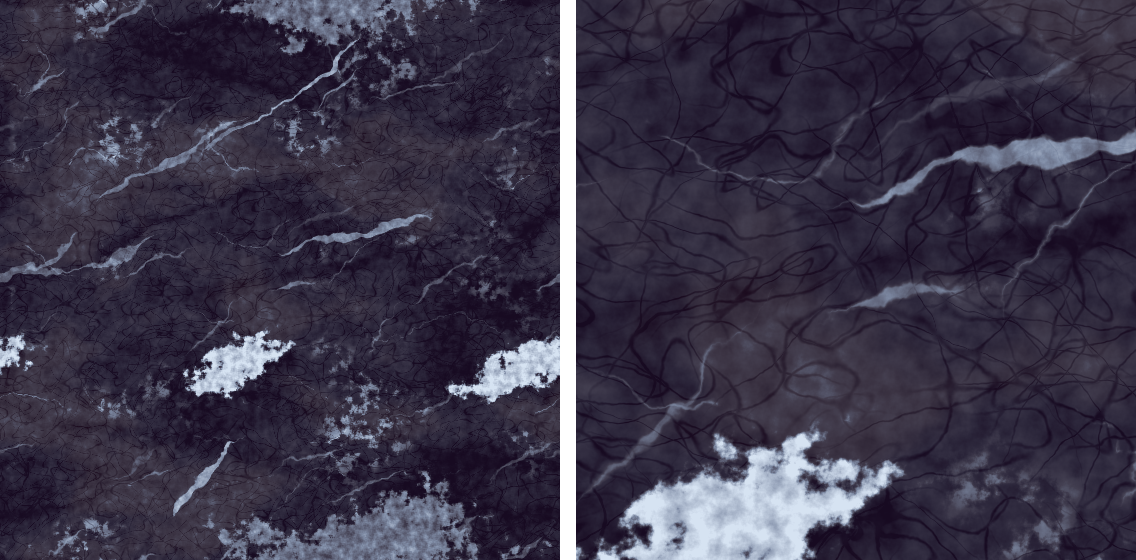
Left, the full canvas; right, a detail of the centre.
A Shadertoy shader for this texture:

```glsl
float hash(vec2 p) {
    return fract(sin(dot(p, vec2(127.1, 311.7))) * 43758.5453);
}

float corner(vec2 cell, vec2 offset, vec2 period, float seed) {
    float angle = 6.2832 * hash(mod(cell, period) + seed);
    return dot(vec2(cos(angle), sin(angle)), offset);
}

// Gradient noise that wraps after a whole period
float noise(vec2 p, vec2 period, float seed) {
    vec2 i = floor(p), f = p - i, u = f * f * f * (f * (f * 6.0 - 15.0) + 10.0);
    vec2 e = vec2(1, 0);
    float low = mix(corner(i, f, period, seed), corner(i + e, f - e, period, seed), u.x);
    float high = mix(corner(i + e.yx, f - e.yx, period, seed), corner(i + 1.0, f - 1.0, period, seed), u.x);
    return 1.5 * mix(low, high, u.y);
}

float fbm(vec2 p, vec2 period, float seed) {
    float sum = 0.0, gain = 0.5;
    for (int k = 0; k < 5; k++) {
        sum += gain * noise(p * period, period, seed);
        period *= 2.0;
        gain *= 0.55;
        seed += 7.0;
    }
    return sum;
}

// Hair-thin dark strands, sheared by whole numbers so they wrap
float cracks(vec2 p) {
    float net = 0.0;
    for (int k = 0; k < 8; k++) {
        float n = float(k);
        vec2 period = k % 2 == 0 ? vec2(14.0 + 3.0 * n, 6.0 + 2.0 * n) : vec2(5.0 + 2.0 * n, 15.0 + 3.0 * n);
        vec2 q = vec2(p.x + p.y * (mod(n, 3.0) - 1.0), p.y);
        float width = 0.0017 * max(period.x, period.y);
        float strand = 1.0 - smoothstep(0.0, width, abs(noise(q * period, period, 13.0 * n)));
        float presence = smoothstep(-0.3, 0.3, noise(p * 8.0, vec2(8), 40.0 + n));
        net = max(net, strand * presence);
    }
    return net;
}

// Tapered slanting veins, one per grid cell
float veins(vec2 p, vec2 grid, float reach, float width, float swell, float seed) {
    float cover = 0.0;
    for (int j = -1; j <= 1; j++)
    for (int i = -1; i <= 1; i++) {
        vec2 cell = floor(p * grid) + vec2(i, j);
        vec2 id = mod(cell, grid) + seed;
        vec2 d = p - (cell + vec2(hash(id), hash(id + 31.0))) / grid;
        float angle = mix(0.2, 0.85, hash(id + 57.0));
        vec2 dir = vec2(cos(angle), sin(angle));
        float along = dot(d, dir) / (reach * mix(0.4, 1.0, hash(id + 73.0)));
        float across = abs(dot(d, vec2(-dir.y, dir.x)));
        float thick = width * mix(0.3, 1.0, hash(id + 91.0)) * swell * (1.0 - along * along);
        float strength = mix(0.45, 1.0, hash(id + 17.0));
        cover = max(cover, strength * smoothstep(-0.0015, 0.002, thick - across));
    }
    return cover;
}

// Signed depth inside a wrapped ellipse
float blob(vec2 p, vec2 centre, vec2 radius) {
    vec2 d = fract(p - centre + 0.5) - 0.5;
    d.y -= 0.35 * d.x * smoothstep(0.2, 0.1, abs(d.x));
    return 1.0 - length(d / radius);
}

vec3 stoneRamp(float tone) {
    vec3 c = mix(vec3(0.09, 0.04, 0.13), vec3(0.17, 0.15, 0.23), clamp(tone / 0.2, 0.0, 1.0));
    c = mix(c, vec3(0.26, 0.245, 0.315), clamp((tone - 0.2) / 0.2, 0.0, 1.0));
    c = mix(c, vec3(0.50, 0.55, 0.65), clamp((tone - 0.4) / 0.3, 0.0, 1.0));
    return mix(c, vec3(0.84, 0.89, 0.95), clamp((tone - 0.7) / 0.3, 0.0, 1.0));
}

void mainImage(out vec4 fragColor, in vec2 fragCoord) {
    vec2 p = fragCoord / iResolution.xy;
    vec2 bend = vec2(fbm(p, vec2(5), 3.0), fbm(p, vec2(5), 19.0));
    vec2 rough = vec2(fbm(p, vec2(28), 5.0), fbm(p, vec2(28), 23.0));
    float grain = fbm(p, vec2(70), 61.0);

    // Dark ground with brownish plates and horizontal seams
    float plates = fbm(p + 0.04 * bend, vec2(3, 5), 11.0);
    float tone = 0.23 + 0.38 * plates + 0.12 * rough.x + 0.16 * grain;
    float seam = abs(noise((p + 0.03 * bend) * vec2(2, 6), vec2(2, 6), 47.0));
    tone -= 0.10 * (1.0 - smoothstep(0.0, 0.15, seam));
    tone -= 0.17 * cracks(p + 0.025 * bend + 0.004 * rough);
    tone = max(tone, 0.02 + 0.08 * grain);

    // Crumbly pale patches and threadlike veinlets
    float patches = smoothstep(0.08, 0.4, fbm(p + 0.03 * bend, vec2(4, 6), 83.0));
    tone += 0.42 * patches * smoothstep(-0.05, 0.35, rough.y + 0.7 * grain);
    vec2 q = p + 0.05 * bend + 0.012 * rough;
    float thread = 1.0 - smoothstep(0.0, 0.022, abs(noise(q * vec2(5, 7), vec2(5, 7), 29.0)));
    tone += 0.25 * thread * smoothstep(0.05, 0.4, noise(p * 6.0, vec2(6), 37.0) + 0.5 * grain);

    // Slanting veins, small and large
    vec2 veinPoint = p + 0.045 * bend + 0.009 * rough;
    float swell = clamp(0.85 + 1.6 * fbm(p, vec2(9), 53.0), 0.15, 1.6);
    float small = veins(veinPoint, vec2(5, 6), 0.10, 0.0065, swell, 101.0);
    float large = veins(veinPoint, vec2(2, 3), 0.19, 0.016, swell, 211.0);
    tone = mix(tone, 0.72 + 0.2 * grain, 0.85 * small);
    tone = mix(tone, 0.82 + 0.25 * grain, 0.95 * large);

    // Snowy knots and the broad pale cloud
    float ragged = 0.9 * rough.x + 0.5 * bend.x + 0.4 * grain;
    float knots = max(blob(p, vec2(0.42, 0.35), vec2(0.075, 0.04)), blob(p, vec2(0.94, 0.345), vec2(0.13, 0.04)));
    tone = mix(tone, 0.92 + 0.3 * grain, smoothstep(-0.05, 0.3, knots + ragged));
    float cloud = blob(p, vec2(0.65, 0.025), vec2(0.25, 0.08)) + ragged;
    tone = mix(tone, 0.64 + 0.3 * grain + 0.2 * rough.y, 0.9 * smoothstep(0.0, 0.3, cloud));

    // Warm tint on the plates
    vec3 color = stoneRamp(tone);
    float warmth = smoothstep(0.0, 0.3, plates) * smoothstep(0.5, 0.25, tone);
    color += warmth * vec3(0.015, 0.0, -0.015);
    fragColor = vec4(color, 1.0);
}
```
